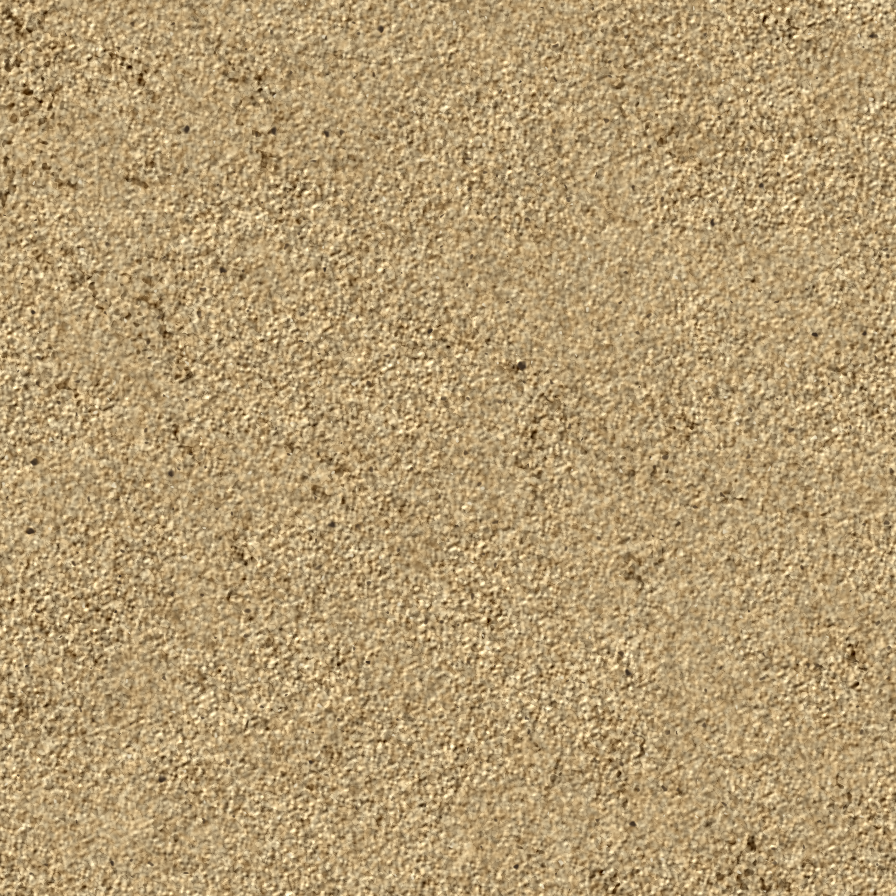
Reproduce this texture procedurally as a WebGL 1 fragment shader.

```glsl
precision highp float;
uniform vec2 u_resolution;

float hash(vec2 p) {
  vec3 q = fract(vec3(p.xyx) * 0.1031);
  q += dot(q, q.yzx + 33.33);
  return fract((q.x + q.y) * q.z);
}

float noise(vec2 p) {
  vec2 i = floor(p), f = fract(p);
  f = f * f * (3.0 - 2.0 * f);
  return mix(mix(hash(i), hash(i + vec2(1.0, 0.0)), f.x),
             mix(hash(i + vec2(0.0, 1.0)), hash(i + vec2(1.0, 1.0)), f.x), f.y);
}

vec2 turn(vec2 p, float a) {
  return mat2(cos(a), sin(a), -sin(a), cos(a)) * p;
}

float fbm(vec2 p) {
  float sum = 0.0, amp = 0.5;
  for (int i = 0; i < 4; i++) {
    sum += amp * noise(p);
    p = 2.0 * turn(p, 0.64) + 17.3;
    amp *= 0.5;
  }
  return sum / 0.9375;
}

// Round grains: x is the distance to the nearest centre, y its random shade
vec2 grains(vec2 p) {
  vec2 cell = floor(p), best = vec2(9.0, 0.0);
  for (int y = -1; y <= 1; y++) {
    for (int x = -1; x <= 1; x++) {
      vec2 id = cell + vec2(float(x), float(y));
      float d = length(id + vec2(hash(id), hash(id + 41.7)) - p);
      if (d < best.x) best = vec2(d, hash(id + 73.1));
    }
  }
  return best;
}

// One jittered spot per cell, kept only in a share of the cells
float spots(vec2 p, float cells, float share, float radius, float seed) {
  vec2 g = p * cells, id = floor(g) + seed;
  vec2 center = 0.25 + 0.5 * vec2(hash(id), hash(id + 41.7));
  float size = radius * mix(0.4, 1.0, hash(id + 73.1));
  float d = length(fract(g) - center) / cells;
  return step(hash(id + 97.9), share) * (1.0 - smoothstep(size * 0.4, size * 1.4, d));
}

// One thin, randomly turned fibre per kept cell
float fibres(vec2 p, float cells, float share, float seed) {
  vec2 g = p * cells, id = floor(g) + seed;
  vec2 d = turn(fract(g) - 0.4 - 0.2 * vec2(hash(id), hash(id + 12.3)), 6.2832 * hash(id + 31.7));
  float reach = mix(0.1, 0.3, hash(id + 57.1));
  float line = 1.0 - smoothstep(0.0005, 0.002, abs(d.y + 0.6 * d.x * d.x) / cells);
  return step(hash(id + 83.9), share) * line * (1.0 - smoothstep(reach * 0.6, reach, abs(d.x)));
}

void main() {
  vec2 p = gl_FragCoord.xy / min(u_resolution.x, u_resolution.y);
  vec2 tilted = turn(p, 0.5);
  vec2 warped = p + 0.004 * (vec2(noise(tilted * 210.0), noise(tilted * 210.0 + 61.0)) - 0.5);

  // Gentle patches where the surface is smoother or more crumbly
  float rough = mix(0.8, 1.2, smoothstep(0.3, 0.7, fbm(p * 13.0 + 29.0)));

  // Packed grains, lit from the upper left, over finer dust
  vec2 grain = grains(turn(warped, 0.5) * 185.0);
  vec2 dust = turn(p, 1.1) * 280.0;
  vec2 light = turn(vec2(-0.32, 0.32), 1.1);
  float tone = 0.17 * (grain.y - 0.5) + 0.22 * (0.42 - grain.x)
             + 0.31 * (noise(dust - light) - noise(dust + light))
             + 0.19 * (noise(turn(p, 0.8) * 240.0 + 51.0) - 0.5);
  tone = tone * rough + 0.04 * (fbm(p * 7.0 + 3.0) - 0.5) + 0.07 * (fbm(tilted * 50.0) - 0.5);

  // Small shadowed gaps, denser in loose slanting clusters
  vec2 slant = turn(p, 0.8) * vec2(13.0, 24.0);
  float cluster = smoothstep(0.5, 0.75, fbm(slant + 71.0));
  float gap = smoothstep(0.62, 0.88, noise(turn(warped, 0.3) * 165.0 + 5.0));
  tone -= gap * mix(0.06, 0.28, cluster);
  vec3 color = vec3(0.729, 0.629, 0.461) + tone * vec3(1.0, 1.0, 0.9);
  color += (noise(tilted * 160.0 + 90.0) - 0.5) * vec3(0.045, 0.0, -0.045);

  // Faint straw, dark pits and pale chips
  color = mix(color, vec3(0.86, 0.77, 0.58), 0.4 * fibres(warped, 9.0, 0.25, 5.0));
  color = mix(color, vec3(0.42, 0.32, 0.20), 0.35 * fibres(warped, 11.0, 0.15, 47.0));
  color = mix(color, vec3(0.17, 0.12, 0.08), 0.85 * spots(warped, 18.0, 0.09, 0.0045, 11.0));
  color = mix(color, vec3(0.25, 0.18, 0.11), 0.7 * spots(warped, 64.0, 0.07, 0.0028, 23.0));
  color = mix(color, vec3(0.95, 0.90, 0.78), 0.75 * spots(warped, 60.0, 0.06, 0.0024, 37.0));

  gl_FragColor = vec4(clamp(color, 0.0, 1.0), 1.0);
}
```
